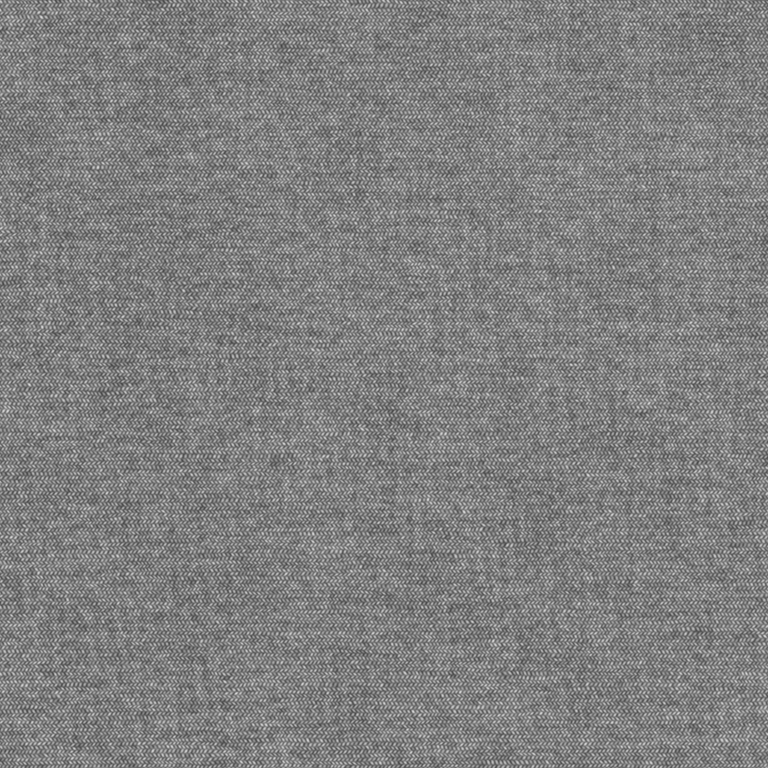
A three.js fragment shader for this texture:

```glsl
// Fine grey woven cloth: staggered rows of tiny slanted stitches in a diamond net,
// each with its own brightness, over uneven threads both ways and faint clouds.
// The weave is averaged over a small footprint to keep its edges smooth.

varying vec2 vUv;

const float PI = 3.14159;
const vec2 STITCHES = vec2(184.0, 208.0);     // stitches across, rows up
const float SLANT = 0.65;                     // lean of a stitch, in stitch widths
const float WOBBLE = 0.7;                     // irregularity of the lattice
const float STITCH_VARIATION = 0.7;           // brightness spread between stitches
const float STITCH_CONTRAST = 0.28;
const float STITCH_COVER = 0.455;             // mean coverage of a stitch cell
const float NET_CONTRAST = 0.07;              // diamond net joining the rows
const float WEFT_CONTRAST = 0.075;            // horizontal threads
const float WARP_CONTRAST = 0.03;             // vertical threads
const float FUZZ_CONTRAST = 0.16;
const float CLOUD_CONTRAST = 0.035;
const vec3 CLOTH_GREY = vec3(0.503);
const float FOOTPRINT = 1.0 / 512.0;          // smoothing width on the canvas
const int TAPS = 3;                           // smoothing samples per axis

float hash(vec2 p) {
  return fract(sin(dot(p, vec2(127.1, 311.7))) * 43758.5453);
}

// Smooth value noise, centred on zero.
float noise(vec2 p) {
  vec2 cell = floor(p);
  vec2 f = fract(p);
  f = f * f * (3.0 - 2.0 * f);
  float low = mix(hash(cell), hash(cell + vec2(1.0, 0.0)), f.x);
  float high = mix(hash(cell + vec2(0.0, 1.0)), hash(cell + 1.0), f.x);
  return mix(low, high, f.y) - 0.5;
}

// Rounded stitches, offset by half and leaning the other way on every second row.
float stitches(vec2 uv) {
  vec2 p = uv * STITCHES;
  p += WOBBLE * vec2(noise(uv * vec2(45.0, 90.0)), noise(uv * vec2(30.0, 70.0) + 17.0));
  float net = -cos(2.0 * PI * p.x) * sin(PI * p.y);
  float row = floor(p.y);
  float side = mod(row, 2.0);
  p.x += 0.5 * side + SLANT * (2.0 * side - 1.0) * (fract(p.y) - 0.5);
  vec2 local = fract(p) - 0.5;
  float bump = 1.0 - smoothstep(0.1, 0.6, length(local * vec2(1.15, 0.75)));
  float light = 1.0 + STITCH_VARIATION * (hash(floor(p)) - 0.5);
  return STITCH_CONTRAST * (bump * light - STITCH_COVER) + NET_CONTRAST * net;
}

// Uneven yarn: streaks both ways plus short fibres.
float yarn(vec2 uv) {
  float weft = noise(uv * vec2(24.0, STITCHES.y) + 31.0);
  float warp = noise(uv * vec2(STITCHES.x, 14.0) + 53.0);
  float fuzz = noise(uv * vec2(260.0, 320.0) + 71.0);
  return WEFT_CONTRAST * weft + WARP_CONTRAST * warp + FUZZ_CONTRAST * fuzz;
}

// Broad, soft changes of tone.
float clouds(vec2 uv) {
  return 0.6 * noise(uv * 5.0 + 3.0) + 0.4 * noise(uv * vec2(11.0, 16.0) + 9.0);
}

void main() {
  float weave = 0.0;
  for (int i = 0; i < TAPS; i++) {
    for (int j = 0; j < TAPS; j++) {
      vec2 tap = (vec2(float(i), float(j)) + 0.5) / float(TAPS) - 0.5;
      vec2 uv = vUv + tap * FOOTPRINT;
      weave += stitches(uv) + yarn(uv);
    }
  }
  weave /= float(TAPS * TAPS);
  vec3 colour = CLOTH_GREY + weave + CLOUD_CONTRAST * clouds(vUv);
  gl_FragColor = vec4(clamp(colour, 0.0, 1.0), 1.0);
}
```
